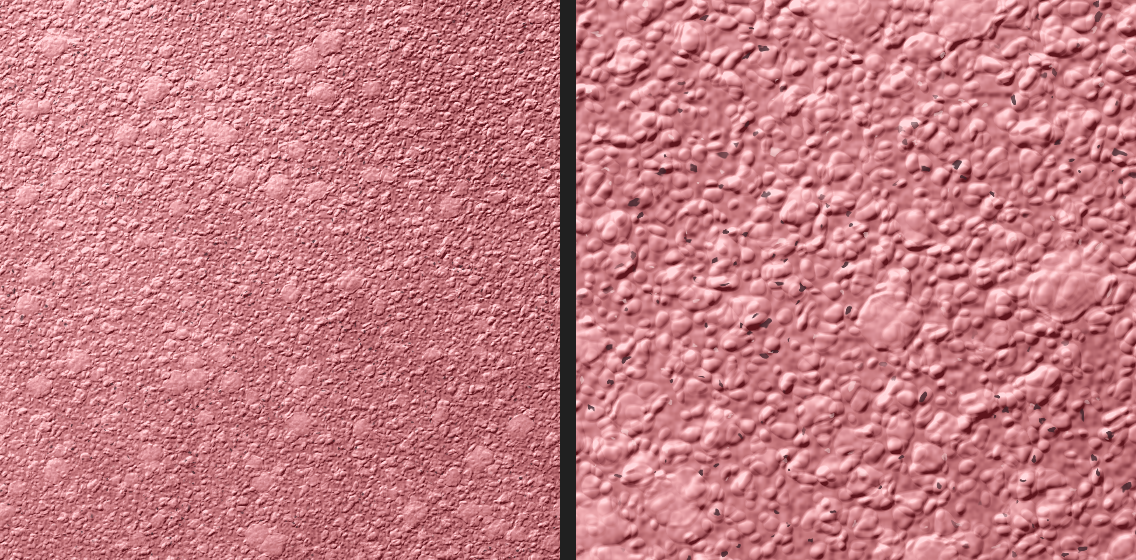
Left, the full canvas; right, a detail of the centre.
Write a WebGL 2 fragment shader that draws this texture.

```glsl
#version 300 es
precision highp float;
// Rough pink stucco: scattered lumps and round gravel of three sizes plus
// grain form a height field, lit from the upper left by its slope.
// The shade picks a colour from a ramp; dark pits and pale glints go on top.
uniform vec2 u_resolution;
out vec4 outColor;

const vec2 LIGHT_DIR = vec2(-0.5, 0.866);
const float SLOPE_STEP = 0.0010;
const vec3 RAMP[6] = vec3[6](
    vec3(0.52, 0.22, 0.25), vec3(0.67, 0.36, 0.39), vec3(0.78, 0.47, 0.49),
    vec3(0.85, 0.56, 0.59), vec3(0.94, 0.67, 0.69), vec3(0.99, 0.78, 0.80));
const vec3 PIT_COLOR = vec3(0.24, 0.13, 0.16);
const vec3 GLINT_COLOR = vec3(1.0, 0.91, 0.91);

vec3 hash3(vec2 cell, float seed) {
    vec3 q = fract(vec3(cell.xyx + seed * 17.3) * vec3(0.1031, 0.1030, 0.0973));
    q += dot(q, q.yxz + 33.33);
    return fract((q.xxy + q.yzz) * q.zyx);
}

float valueNoise(vec2 p, float seed) {
    vec2 cell = floor(p), f = fract(p);
    f = f * f * (3.0 - 2.0 * f);
    float low = mix(hash3(cell, seed).x, hash3(cell + vec2(1, 0), seed).x, f.x);
    float high = mix(hash3(cell + vec2(0, 1), seed).x, hash3(cell + vec2(1, 1), seed).x, f.x);
    return mix(low, high, f.y);
}

// Tallest lump at p, in canvas units; radii are in cells, flatness 0 is round.
float lumps(vec2 p, float cells, float density, vec2 radii, float flatness, float seed) {
    p *= cells;
    vec2 home = floor(p);
    float top = 0.0;
    for (int y = -1; y <= 1; y++) {
        for (int x = -1; x <= 1; x++) {
            vec2 cell = home + vec2(x, y);
            vec3 rnd = hash3(cell, seed);
            float pick = hash3(cell, seed + 5.0).x;
            float radius = mix(radii.x, radii.y, rnd.z * rnd.z);
            vec2 d = (p - cell - rnd.xy) / radius;
            float t = max(1.0 - dot(d, d), 0.0);
            top = max(top, step(pick, density) * radius * t * (1.0 + flatness * (1.0 - t)));
        }
    }
    return top / cells;
}

// Coverage of small scattered specks with softened rims.
float specks(vec2 p, float cells, float density, vec2 radii, float pixel, float seed) {
    p *= cells;
    vec2 cell = floor(p);
    vec3 rnd = hash3(cell, seed);
    float pick = hash3(cell, seed + 5.0).x;
    float radius = mix(radii.x, radii.y, rnd.z);
    vec2 ragged = vec2(valueNoise(p * 4.0, seed), valueNoise(p * 4.0, seed + 1.0)) - 0.5;
    float d = length(p - cell - mix(vec2(0.35), vec2(0.65), rnd.xy) + 0.3 * ragged);
    float soft = 0.7 * pixel * cells;
    return step(pick, density) * (1.0 - smoothstep(radius - soft, radius + soft, d));
}

// Lean the lumps along the rising diagonal and make their outlines uneven.
vec2 warp(vec2 p) {
    vec2 q = vec2(0.866 * p.x + 0.5 * p.y, 0.866 * p.y - 0.5 * p.x);
    q.x *= 0.85;
    vec2 wobble = vec2(valueNoise(p * 80.0, 1.0), valueNoise(p * 80.0, 2.0)) - 0.5;
    return q + 0.006 * wobble + 2.0;
}

float bigLumps(vec2 q) {
    return lumps(q, 23.0, 0.34, vec2(0.2, 0.55), 0.6, 3.0);
}

float surfaceHeight(vec2 p) {
    vec2 q = warp(p);
    float big = bigLumps(q);
    float rough = 1.0 - 0.55 * smoothstep(0.002, 0.012, big);
    float medium = lumps(q, 56.0, 0.75, vec2(0.25, 0.62), 0.2, 4.0);
    float small = lumps(q, 118.0, 0.9, vec2(0.32, 0.65), 0.0, 6.0);
    float grain = valueNoise(p * 240.0, 7.0);
    return 0.42 * big + rough * (0.66 * medium + 0.85 * small + 0.0036 * grain);
}

vec3 rampColor(float shade) {
    float s = clamp(shade, -1.0, 5.6);
    int i = int(clamp(floor(s), 0.0, 4.0));
    return mix(RAMP[i], RAMP[i + 1], s - float(i));
}

void main() {
    vec2 p = gl_FragCoord.xy / u_resolution.y;
    float pixel = 1.0 / u_resolution.y;

    // Relief: slope towards the light, darker hollows, fine grit
    vec2 offset = LIGHT_DIR * SLOPE_STEP;
    float slope = (surfaceHeight(p - offset) - surfaceHeight(p + offset)) / (2.0 * SLOPE_STEP);
    float hollow = clamp((surfaceHeight(p) - 0.0054) * 200.0, -1.0, 0.45);
    float grit = valueNoise(p * 400.0, 8.0) - 0.5;

    // Uneven daylight: brightest at upper left, softer contrast lower down
    float glow = 1.0 - smoothstep(0.0, 0.9, length(p - vec2(0.12, 0.9)));
    float patches = valueNoise(p * 5.0, 9.0) + valueNoise(p * 16.0, 13.0) - 1.0;
    float light = 1.1 * glow - 0.5 * p.x + 0.55 * patches;
    float contrast = mix(1.75, 2.5, smoothstep(0.1, 0.9, p.y));
    vec3 color = rampColor(2.6 + contrast * slope + hollow + 0.9 * grit + light);

    // Pits and glints gather in the rough ground between large lumps
    vec2 q = warp(p);
    float ground = 1.0 - smoothstep(0.001, 0.006, bigLumps(q));
    float cluster = smoothstep(0.3, 0.7, valueNoise(p * 14.0, 10.0));
    float pits = specks(q, 120.0, 0.15, vec2(0.08, 0.25), pixel, 11.0);
    float glints = specks(q, 130.0, 0.07, vec2(0.08, 0.22), pixel, 14.0);
    color = mix(color, PIT_COLOR, 0.8 * pits * ground * cluster);
    color = mix(color, GLINT_COLOR, 0.75 * glints * ground * (0.4 + 0.6 * glow));
    outColor = vec4(color, 1.0);
}
```
